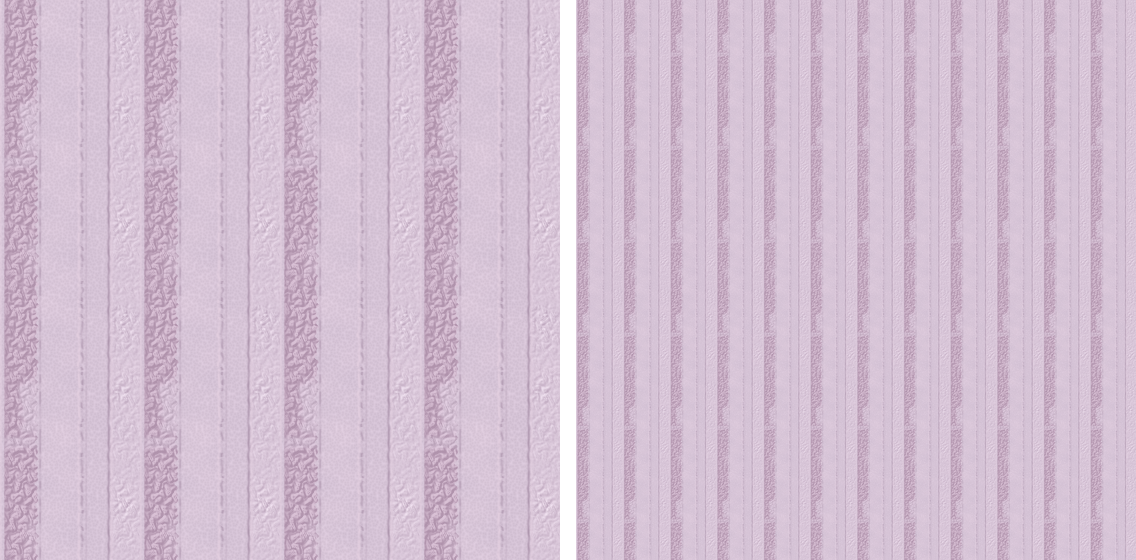
Left: one tile. Right: repeated 3 by 3.
Reproduce this pattern procedurally as a three.js fragment shader.

```glsl
// Lilac embossed wallpaper: scrolled dark bands, stitched seams and raised strips.
varying vec2 vUv;

const float TAU = 6.2831853;
const vec2 REPEATS = vec2(4.0, 2.0);      // tiles across and down
const float SHIFT = 0.021;                // start of the first tile
const vec2 BAND = vec2(0.010, 0.242);     // dark band, left and right
const vec2 STRIP = vec2(0.762, 0.985);    // raised strip, left and right
const float HAIRLINE = 0.266;
const float SEAM = 0.565;
const float RULE = 0.755;
const float SOFT = 0.006;                 // edge softness in tile widths
const vec2 SCROLLS = vec2(21.0, 40.0);    // scroll cells per tile
const vec2 GRAIN = vec2(52.0, 96.0);      // paper grain cells per tile
const vec3 MOTIF_Y = vec3(0.21, 0.60, 0.853);

const vec3 BASE = vec3(0.832, 0.762, 0.837);
const vec3 LIGHT = vec3(0.89, 0.81, 0.875);
const vec3 MID = vec3(0.85, 0.755, 0.835);
const vec3 DEEP = vec3(0.69, 0.575, 0.675);
const vec3 SHADOW = vec3(0.67, 0.575, 0.67);

vec2 hash2(vec2 p) {
  vec3 q = fract(p.xyx * vec3(0.1031, 0.1030, 0.0973));
  q += dot(q, q.yzx + 33.33);
  return fract((q.xx + q.yz) * q.zy);
}

// Distance to the nearest cell point, wrapping over one tile.
float cells(vec2 p, vec2 count) {
  vec2 id = floor(p * count);
  vec2 f = fract(p * count);
  float d = 2.0;
  for (int y = -1; y <= 1; y++) {
    for (int x = -1; x <= 1; x++) {
      vec2 o = vec2(float(x), float(y));
      d = min(d, length(o + hash2(mod(id + o, count)) - f));
    }
  }
  return d;
}

// Layered sines with whole frequencies, from -1 to 1.
float ripple(vec2 p, float k) {
  return (sin(TAU * (k * p.y + p.x))
        + sin(TAU * (2.0 * k * p.y - 2.0 * p.x) + 1.7 + sin(TAU * 3.0 * p.y))
        + sin(TAU * ((3.0 * k + 1.0) * p.y + p.x) + 4.0)) / 3.0;
}

// Curling ridges: rings around cell points, bent by sines.
float scrollHeight(vec2 p) {
  vec2 bend = vec2(sin(TAU * (13.0 * p.y + 5.0 * p.x)),
                   0.5 * sin(TAU * (11.0 * p.x - 7.0 * p.y)));
  return sin(7.5 * cells(p + 0.012 * bend, SCROLLS));
}

float box(float x, float a, float b, float s) {
  return smoothstep(a - s, a + s, x) * (1.0 - smoothstep(b - s, b + s, x));
}

float stroke(float d, float w) {
  return exp(-d * d / (w * w));
}

void main() {
  vec2 p = fract(vUv * REPEATS - vec2(SHIFT, 0.0));
  float height = scrollHeight(p);
  float relief = height - scrollHeight(p + vec2(-0.011, 0.0055));
  float grain = cells(p, GRAIN) - 0.45;

  // Plain paper with soft pink blotches and fine grain
  float blotch = 0.5 + 0.5 * ripple(p, 2.0);
  float side = box(p.x, 0.24, 0.5, 0.06);
  vec3 col = mix(BASE, LIGHT, (0.25 + 0.3 * side) * blotch);
  col += 0.06 * grain;

  // Raised strip, strongest around its motifs
  vec3 fromMotif = abs(p.y - MOTIF_Y);
  float near = min(fromMotif.x, min(fromMotif.y, fromMotif.z));
  float motif = stroke(near, 0.05) * stroke(p.x - 0.86, 0.075);
  float strip = box(p.x, STRIP.x, STRIP.y, SOFT);
  float wear = 0.75 + 0.5 * ripple(p, 3.0);
  col = mix(col, LIGHT, 0.2 * strip);
  col += strip * relief * (0.03 * wear + 0.045 * motif) * vec3(0.85, 1.0, 0.85);

  // Dark scrolled band with a ragged right side and worn patches
  float ragged = BAND.y + 0.018 * ripple(p, 13.0);
  float band = box(p.x, BAND.x, ragged, SOFT);
  float wornEdge = p.x + 0.03 * ripple(p, 7.0);
  float worn = box(p.y, 0.45, 0.64, 0.025) * smoothstep(0.10, 0.16, wornEdge);
  worn = max(worn, 0.7 * box(p.y, 0.40, 0.44, 0.012));
  worn = max(worn, 0.5 * box(p.y, 0.02, 0.15, 0.03) * smoothstep(0.13, 0.19, wornEdge));
  float tone = clamp(0.5 + 0.3 * relief + 0.2 * height + 0.3 * grain, 0.0, 1.0);
  tone *= mix(0.65, 1.0, smoothstep(BAND.x, BAND.x + 0.07, p.x));
  col = mix(col, mix(DEEP, MID, tone), band * (1.0 - 0.75 * worn));
  col += 0.025 * band * worn * relief;

  // Broken hairline beside the band
  float broken = 0.2 + 0.4 * smoothstep(-0.2, 0.3, ripple(p, 5.0));
  col = mix(col, SHADOW, broken * stroke(p.x - HAIRLINE, 0.008));

  // Stitched seam: uneven dashes, bright left flank, faint right crease
  float seamX = SEAM + 0.008 * ripple(p, 9.0);
  float beat = sin(TAU * (23.0 * p.y + 6.0 * p.x) + 4.0 * ripple(p, 5.0));
  float dash = smoothstep(-0.6, 0.4, beat) * (0.75 + 0.35 * ripple(p, 4.0));
  col = mix(col, SHADOW, (0.15 + 0.6 * dash) * stroke(p.x - seamX, 0.010));
  col = mix(col, LIGHT, (0.9 - 0.6 * dash) * stroke(p.x - seamX + 0.023, 0.010));
  col = mix(col, SHADOW, 0.22 * stroke(p.x - SEAM - 0.030, 0.007));

  // Dark rule left of the strip and bright lip on its right
  float ruleX = RULE + 0.004 * ripple(p, 8.0);
  float ruleTone = 0.72 + 0.25 * ripple(p, 6.0);
  col = mix(col, SHADOW, ruleTone * stroke(p.x - ruleX, 0.009));
  col = mix(col, LIGHT, 0.5 * stroke(p.x - ruleX - 0.021, 0.008));
  col = mix(col, LIGHT, 0.6 * stroke(p.x - STRIP.y, 0.008));

  gl_FragColor = vec4(col, 1.0);
}
```
